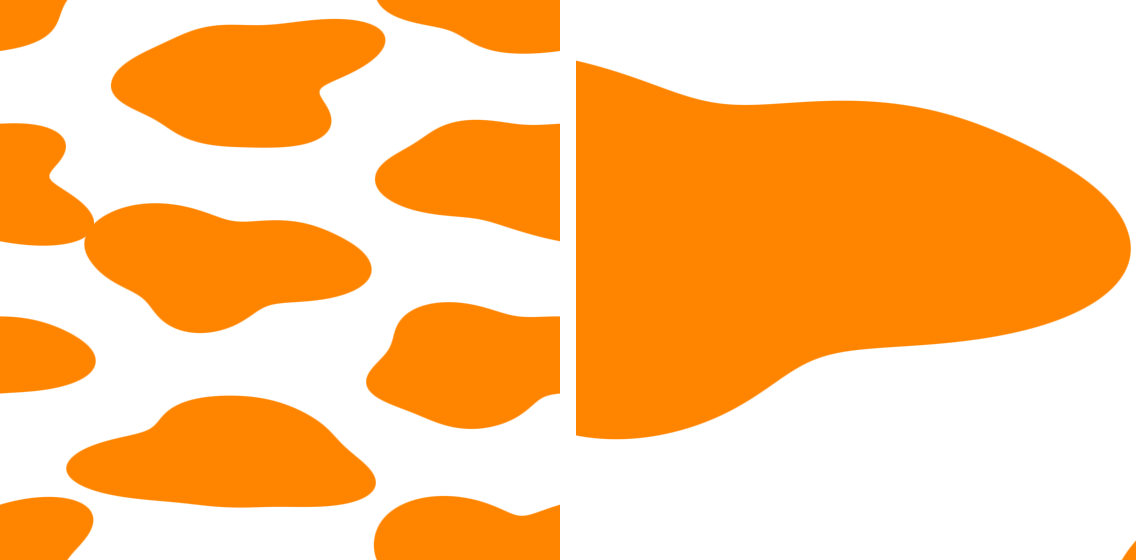
Left: the whole. Right: its middle third, enlarged.
Reproduce this pattern procedurally as a three.js fragment shader.

```glsl
// Cow-hide print: six wide, wavy orange blotches on white in a seamless tile.
// Two staggered columns of three; each blotch is a rounded, flattened outline
// whose radius is bent by a few harmonics of random phase.

varying vec2 vUv;

float hash(vec2 p) {
  return fract(sin(dot(p, vec2(127.1, 311.7))) * 43758.5453);
}

// One wave around the outline, turned by a random phase
float wave(float angle, float lobes, vec2 id) {
  return cos(lobes * angle + 6.28318 * hash(id + lobes * vec2(3.7, 1.9)));
}

// Negative inside the blotch, positive outside
float blotch(vec2 p, vec2 id) {
  vec2 q = p / vec2(0.215, 0.105);
  float angle = atan(q.y, q.x);
  vec2 powered = pow(abs(q), vec2(2.5));
  float radius = pow(powered.x + powered.y, 0.4);
  float outline = 1.0
    + 0.12 * wave(angle, 2.0, id)
    + 0.16 * wave(angle, 3.0, id)
    + 0.07 * wave(angle, 4.0, id)
    + 0.06 * wave(angle, 5.0, id)
    + 0.012 * wave(angle, 7.0, id);
  return radius - outline;
}

void main() {
  // Nearest blotch, wrapped at the tile borders
  float d = 10.0;
  for (int column = 0; column < 2; column++) {
    for (int row = 0; row < 3; row++) {
      vec2 id = vec2(float(column), float(row)) + 1.0;
      vec2 center = vec2(0.42 + 0.48 * float(column),
                         0.19 + (float(row) + 0.5 * float(column)) / 3.0);
      vec2 jitter = vec2(hash(id + 11.3), hash(id + 27.9)) - 0.5;
      center += jitter * vec2(0.06, 0.02);
      vec2 p = fract(vUv - center + 0.5) - 0.5;
      d = min(d, blotch(p, id));
    }
  }

  // Crisp edge, smoothed over about one sample
  float edge = max(fwidth(d), 1e-5) * 0.75;
  float paint = 1.0 - smoothstep(-edge, edge, d);

  vec3 white = vec3(1.0);
  vec3 orange = vec3(1.0, 0.52, 0.0);
  gl_FragColor = vec4(mix(white, orange, paint), 1.0);
}
```
